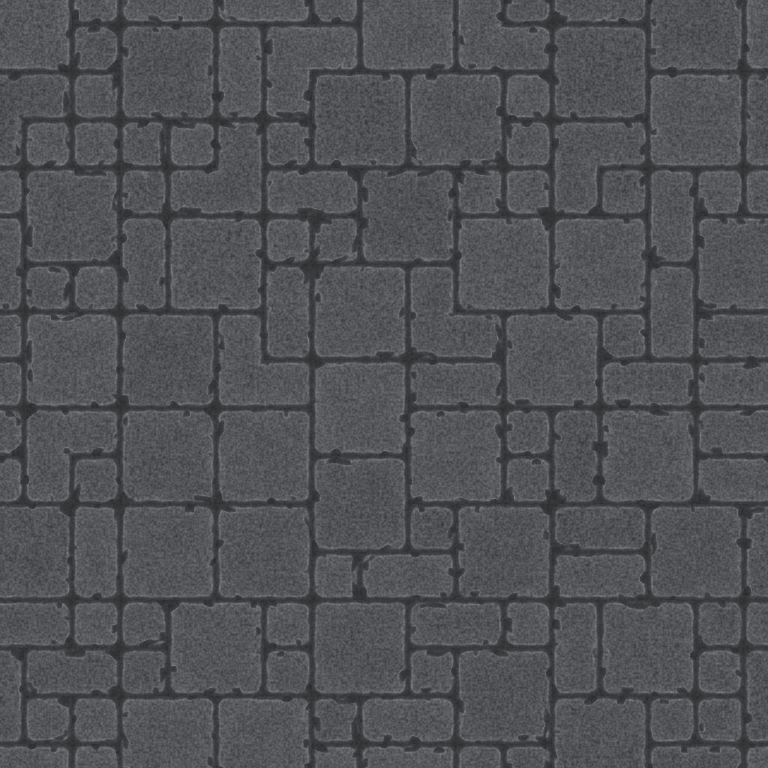
Write a Shadertoy shader that draws this texture.

```glsl
// Worn grey paving: square, angled, oblong and small stones packed on a 16 by 16 grid.

const int   CELLS        = 16;      // grid cells across and down (the packing relies on 16 bits)
const uint  LAYOUT_SEED  = 7300u;
const int   SQUARE_TRIES = 100;     // attempts to place each kind of stone
const int   ANGLE_TRIES  = 90;
const int   OBLONG_TRIES = 260;

// Lengths in grid cells
const float JOINT_HALF   = 0.062;
const float CORNER       = 0.17;
const float WOBBLE       = 0.035;
const float CHIP_DEPTH   = 0.11;
const float RIM_WIDTH    = 0.022;
const float RIM_FADE     = 0.13;

// Brightness
const vec3  TINT         = vec3(0.985, 1.0, 1.035);
const float STONE_TONE   = 0.330;
const float JOINT_EDGE   = 0.285;
const float JOINT_DEEP   = 0.195;
const float RIM_LIGHT    = 0.060;
const float RIM_GLOW     = 0.035;
const float STONE_VARY   = 0.024;
const float GRAIN        = 0.100;

uint hash(uint n) {
    n = n * 747796405u + 2891336453u;
    n = ((n >> ((n >> 28) + 4u)) ^ n) * 277803737u;
    return (n >> 22) ^ n;
}

float hash01(uint n) { return float(hash(n) & 65535u) / 65535.0; }

// Gradient noise that wraps after the given period
float slope(ivec2 node, vec2 offset, int period, uint seed) {
    uvec2 n = uvec2((node + period) % period);
    float angle = 6.28318 * hash01(n.x + hash(n.y + hash(seed)));
    return dot(offset, vec2(cos(angle), sin(angle)));
}

float noise(vec2 p, int period, uint seed) {
    ivec2 i = ivec2(floor(p));
    vec2 f = fract(p), u = f * f * f * (f * (f * 6.0 - 15.0) + 10.0);
    float low  = mix(slope(i, f, period, seed),
                     slope(i + ivec2(1, 0), f - vec2(1, 0), period, seed), u.x);
    float high = mix(slope(i + ivec2(0, 1), f - vec2(0, 1), period, seed),
                     slope(i + ivec2(1, 1), f - vec2(1, 1), period, seed), u.x);
    return mix(low, high, u.y);
}

// Noise over the paving, with "scale" features per cell
float paveNoise(vec2 p, int scale, uint seed) {
    return noise(p * float(scale), CELLS * scale, seed);
}

uint rotate16(uint bits, uint n) { return ((bits << n) | (bits >> (16u - n))) & 65535u; }

// Packs stones in random order until one covers the cell.
// Mask bits 0..3 are the cells of a 2x2 window, lower row first.
uint findStone(uvec2 cell, out uvec2 corner) {
    uint taken[CELLS];
    for (int i = 0; i < CELLS; i++) taken[i] = 0u;
    uint column = 1u << cell.x;
    for (int i = 0; i < SQUARE_TRIES + ANGLE_TRIES + OBLONG_TRIES; i++) {
        uint h = hash(LAYOUT_SEED + uint(i)), turn = (h >> 8) & 3u;
        corner = uvec2(h & 15u, (h >> 4) & 15u);
        uint mask = i < SQUARE_TRIES ? 15u
                  : i < SQUARE_TRIES + ANGLE_TRIES ? 15u ^ (1u << turn)
                  : turn < 2u ? 3u : 5u;
        uint above = (corner.y + 1u) & 15u;
        uint low = rotate16(mask & 3u, corner.x), high = rotate16(mask >> 2, corner.x);
        if (((taken[corner.y] & low) | (taken[above] & high)) != 0u) continue;
        taken[corner.y] |= low;
        taken[above] |= high;
        if ((cell.y == corner.y && (low & column) != 0u) ||
            (cell.y == above && (high & column) != 0u)) return mask;
    }
    corner = cell;
    return 1u;
}

float slab(vec2 p, vec2 size) {
    vec2 q = abs(p - 0.5 * size) - 0.5 * size + JOINT_HALF + CORNER;
    return length(max(q, 0.0)) + min(max(q.x, q.y), 0.0) - CORNER;
}

float stoneDistance(vec2 p, uint mask) {
    if (mask > 5u && mask < 15u) {  // angled stone: two slabs sharing an elbow
        vec2 elbow = vec2((mask & 5u) != 5u, (mask & 3u) != 3u);
        return min(slab(p - vec2(0, elbow.y), vec2(2, 1)),
                   slab(p - vec2(elbow.x, 0), vec2(1, 2)));
    }
    return slab(p, 1.0 + vec2((mask & 2u) != 0u, (mask & 4u) != 0u));
}

void mainImage(out vec4 fragColor, in vec2 fragCoord) {
    float span = float(CELLS);
    vec2 p = mod(fragCoord / iResolution.xy * span + 0.5, span);
    float pixel = span / iResolution.y;

    uvec2 corner;
    uint mask = findStone(uvec2(p), corner);
    uint id = corner.x + 16u * corner.y;

    // Worn outline
    float d = stoneDistance(mod(p - vec2(corner), span), mask);
    d += WOBBLE * paveNoise(p, 4, id + 300u);
    d += CHIP_DEPTH * smoothstep(0.16, 0.42, paveNoise(p, 3, id + 600u));

    // Stone face, rim and pitting
    float grain = GRAIN * (paveNoise(p, 20, 1u) + 0.6 * paveNoise(p, 10, 2u));
    float blotch = paveNoise(p, 2, 3u) + 0.7 * paveNoise(p, 5, 4u);
    float rimWear = clamp(0.75 + 1.3 * paveNoise(p, 5, id + 900u), 0.2, 1.4);
    float rim = (d + RIM_WIDTH) / RIM_WIDTH;
    float face = STONE_TONE + STONE_VARY * (hash01(id + 50u) - 0.5) + 0.024 * blotch;
    face += RIM_LIGHT * rimWear * exp(-rim * rim) + RIM_GLOW * exp(min(d, 0.0) / RIM_FADE);
    face -= 0.04 * smoothstep(0.1, 0.4, paveNoise(p, 9, 5u)) * hash01(id + 80u);

    // Joint, darkest where corners meet
    float joint = mix(JOINT_DEEP, JOINT_EDGE, exp(-max(d, 0.0) / 0.055));
    float edge = max(0.02, 0.75 * pixel);
    float cover = 1.0 - smoothstep(-edge, edge, d);
    float tone = mix(joint + 0.45 * grain, face + grain, cover);
    fragColor = vec4(tone * TINT, 1.0);
}
```
